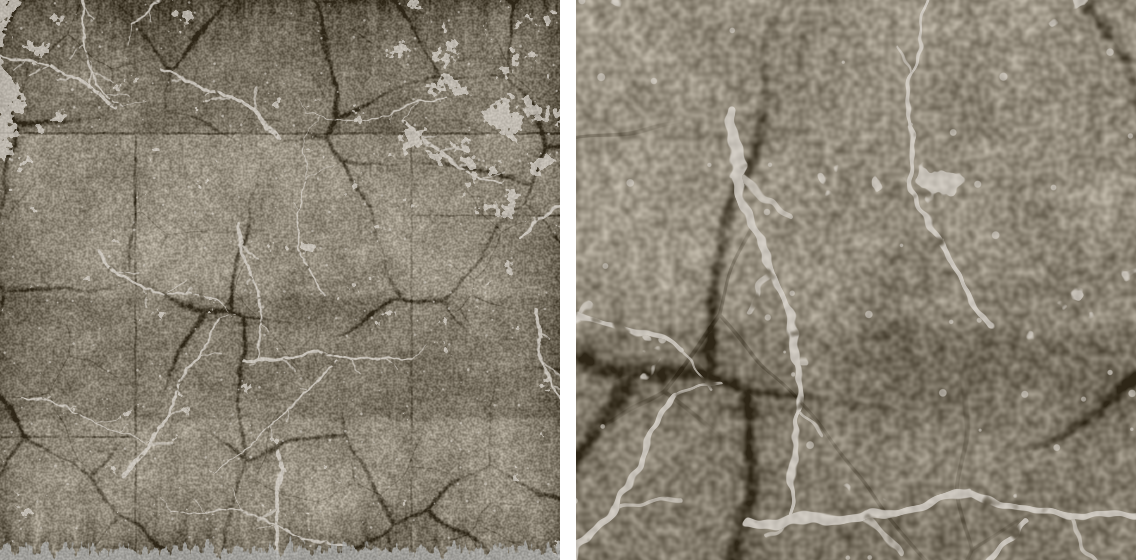
Left, the full canvas; right, a detail of the centre.
This texture is drawn by a WebGL 1 fragment shader. Its source:

```glsl
precision highp float;
uniform vec2 u_resolution;

vec2 hash2(vec2 p) {
  vec3 q = fract(p.xyx * vec3(0.1031, 0.1030, 0.0973));
  q += dot(q, q.yzx + 33.33);
  return fract((q.xx + q.yz) * q.zy);
}

float corner(vec2 cell, vec2 offset) {
  float angle = 6.2832 * hash2(cell).x;
  return dot(vec2(cos(angle), sin(angle)), offset);
}

// Gradient noise, centred on zero
float noise(vec2 p) {
  vec2 i = floor(p), f = p - i, e = vec2(1.0, 0.0);
  vec2 u = f * f * f * (f * (f * 6.0 - 15.0) + 10.0);
  return mix(mix(corner(i, f), corner(i + e, f - e), u.x),
             mix(corner(i + e.yx, f - e.yx), corner(i + 1.0, f - 1.0), u.x), u.y);
}

float fbm(vec2 p) {
  float sum = 0.0, amp = 1.0;
  for (int i = 0; i < 5; i++) {
    sum += amp * noise(p);
    p = mat2(1.6, 1.2, -1.2, 1.6) * p + 7.3;
    amp *= 0.55;
  }
  return sum;
}

float line(float d, float halfWidth) {
  float aa = 0.8 / u_resolution.y;
  return 1.0 - smoothstep(halfWidth - aa, halfWidth + aa, d);
}

float segment(vec2 p, vec2 a, vec2 b) {
  vec2 ab = b - a;
  return length(p - a - ab * clamp(dot(p - a, ab) / dot(ab, ab), 0.0, 1.0));
}

// Distance to the nearest border between Voronoi cells
float cellBorder(vec2 p) {
  vec2 base = floor(p), nearest = vec2(0.0);
  float best = 9.0, border = 9.0;
  for (int k = 0; k < 9; k++) {
    vec2 c = base + vec2(mod(float(k), 3.0), floor(float(k) / 3.0)) - 1.0;
    vec2 r = c + hash2(c + 4.0) - p;
    if (dot(r, r) < best) { best = dot(r, r); nearest = r; }
  }
  for (int k = 0; k < 25; k++) {
    vec2 c = base + vec2(mod(float(k), 5.0), floor(float(k) / 5.0)) - 2.0;
    vec2 r = c + hash2(c + 4.0) - p, gap = r - nearest;
    if (dot(gap, gap) > 0.0001) border = min(border, dot(0.5 * (r + nearest), normalize(gap)));
  }
  return border;
}

// Pale cracks: wandering paths with side twigs
float paleCracks(vec2 p) {
  float cover = 0.0;
  for (int i = 0; i < 18; i++) {
    float n = float(i);
    vec2 r = hash2(vec2(n, 17.0));
    vec2 pos = (vec2(mod(n, 4.0), floor(n / 4.0)) + r) / vec2(4.0, 4.5);
    float heading = 0.785 * floor(8.0 * hash2(vec2(n, 41.0)).x) + 0.4 * (r.y - 0.5);
    float width = mix(0.0015, 0.0042, r.x * r.x);
    for (int j = 0; j < 5; j++) {
      vec2 h = hash2(vec2(n + 3.0, float(j) + 61.0));
      vec2 next = pos + (0.035 + 0.04 * h.x) * vec2(cos(heading), sin(heading));
      float side = heading + (h.x < 0.5 ? 0.8 : -0.8);
      vec2 twig = next + 0.05 * h.y * vec2(cos(side), sin(side)) + 0.001;
      cover = max(cover, line(segment(p, pos, next), width));
      cover = max(cover, 0.8 * line(segment(p, next, twig), 0.6 * width));
      heading += 0.8 * (h.y - 0.5);
      width *= 0.85;
      pos = next;
    }
  }
  return cover;
}

void main() {
  vec2 p = gl_FragCoord.xy / u_resolution;
  float cloud = fbm(p * 5.0), mottle = fbm(p * 24.0 + 3.0);
  float grain = noise(p * 235.0), rough = noise(p * 110.0);
  vec2 wobble = vec2(noise(p * 28.0), noise(p * 28.0 + 19.0));

  // Weathered bands with ragged edges
  float y = p.y + 0.012 * fbm(vec2(p.x * 14.0, 2.0));
  float tone = 0.565 - 0.085 * smoothstep(0.245, 0.255, y) + 0.08 * smoothstep(0.465, 0.475, y);
  tone -= 0.075 * smoothstep(0.757, 0.763, p.y);
  tone += 0.09 * cloud + 0.075 * mottle + 0.17 * grain + 0.13 * rough;

  // Vertical streaks and darkened rim
  float streak = fbm(vec2(p.x * 55.0, p.y * 7.0));
  float ends = exp(-p.y * 13.0) + 0.8 * exp((p.y - 1.0) * 10.0);
  tone -= ends * (0.09 + 0.2 * streak);
  vec2 rim = min(p, 1.0 - p);
  tone -= 0.13 * exp(-22.0 * min(rim.x, rim.y));

  // Slab joints
  vec2 j = p + 0.0025 * wobble;
  float joint = line(abs(j.y - 0.762), 0.002);
  joint = max(joint, line(abs(j.x - 0.242), 0.002) * step(p.y, 0.762));
  joint = max(joint, 0.7 * line(abs(j.x - 0.735), 0.002) * step(p.y, 0.762));
  joint = max(joint, line(abs(j.y - 0.22), 0.002) * step(p.x, 0.242));
  joint = max(joint, line(abs(j.y - 0.615), 0.0015) * step(0.735, p.x));
  tone -= 0.19 * joint * clamp(0.75 + 1.2 * mottle, 0.2, 1.0);

  // Dark cracks with soft stains
  vec2 bent = p + 0.022 * vec2(noise(p * 9.0), noise(p * 9.0 + 31.0)) + 0.005 * wobble;
  float d = cellBorder(bent * 4.2) / 4.2;
  float wear = clamp(0.55 + 1.3 * noise(p * 6.0 + 50.0), 0.1, 1.0);
  float crack = 1.0 - smoothstep(0.0, 0.002 + 0.006 * wear, d + 0.0015 * rough);
  tone -= wear * (0.26 * crack + 0.06 * exp(-d * 70.0));
  float hair = cellBorder(bent * 7.0 + 20.0) / 7.0;
  tone -= 0.1 * line(hair, 0.0012) * smoothstep(-0.05, 0.25, noise(p * 5.0 + 80.0));

  vec3 color = max(tone, 0.15) + vec3(0.03, 0.0, -0.06);

  // Pale cracks, flaked patches and specks
  vec2 jagged = p + 0.009 * wobble + 0.003 * vec2(rough, noise(p * 90.0 + 5.0));
  float pale = paleCracks(jagged) * smoothstep(-0.45, -0.05, rough + 0.6 * mottle + 0.25);
  float flakes = fbm(p * 17.0 + 11.0) + 0.35 * rough;
  float sideMask = 0.9 * exp(-p.x * 22.0) * smoothstep(0.58, 0.75, p.y);
  float cornerMask = 0.45 * exp(-20.0 * dot(p - vec2(0.88, 0.8), p - vec2(0.88, 0.8)));
  pale = max(pale, 0.9 * smoothstep(0.62, 0.7, flakes + sideMask + cornerMask));
  vec2 cell = floor(p * 64.0), h = hash2(cell + 90.0);
  float speck = line(length(fract(p * 64.0) - 0.25 - 0.5 * h) / 64.0, 0.0008 + 0.0016 * h.y);
  pale = max(pale, 0.75 * speck * step(0.9, hash2(cell + 7.0).x));
  color = mix(color, vec3(0.82, 0.80, 0.77) + 0.08 * grain, 0.88 * pale);

  // Grey frayed lower edge
  float fray = 0.02 + 0.025 * streak + 0.012 * rough - p.y;
  color = mix(color, vec3(0.67, 0.67, 0.66) + 0.12 * grain, 0.85 * smoothstep(-0.004, 0.004, fray));

  gl_FragColor = vec4(clamp(color, 0.0, 1.0), 1.0);
}
```
